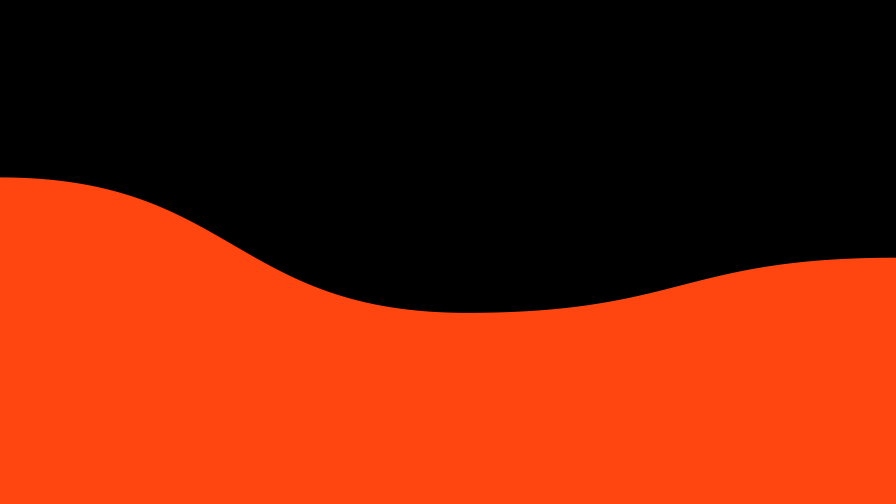
Give the GLSL for this background, as a WebGL 1 fragment shader.

```glsl
precision highp float;
// A flat orange swell rising from the bottom of a black field.
// Its crest joins two S-shaped cubic Bezier spans, solved for height at each x,
// and the edge is smoothed along the slope of the curve.

uniform vec2 u_resolution;

// Eased 0..1 rise of a Bezier whose two handles meet at mid-span.
// With s = t - 0.5 the x equation is s^3 + 0.75 s = u - 0.5 (Cardano).
float bezierRise(float u) {
    float halfD = 0.5 * (clamp(u, 0.0, 1.0) - 0.5);
    float root = pow(halfD + sqrt(halfD * halfD + 0.015625), 1.0 / 3.0);
    float t = root - 0.25 / root + 0.5;
    return smoothstep(0.0, 1.0, t);
}

// Crest height for x across the canvas, both as fractions of its size.
float crestHeight(float x) {
    float valleyX = 0.521;
    float valleyY = 0.3793;
    if (x < valleyX) return mix(0.648, valleyY, bezierRise(x / valleyX));
    return mix(valleyY, 0.4887, bezierRise((x - valleyX) / (1.0 - valleyX)));
}

void main() {
    vec2 uv = gl_FragCoord.xy / u_resolution;

    // Approximate distance to the crest, in canvas heights
    float stepX = 0.002;
    float aspect = u_resolution.x / u_resolution.y;
    float slope = (crestHeight(uv.x + stepX) - crestHeight(uv.x - stepX)) / (2.0 * stepX * aspect);
    float dist = (crestHeight(uv.x) - uv.y) / sqrt(1.0 + slope * slope);

    // Orange below, black above
    float coverage = clamp(dist * u_resolution.y + 0.5, 0.0, 1.0);
    vec3 orange = vec3(1.0, 0.275, 0.065);
    gl_FragColor = vec4(orange * coverage, 1.0);
}
```
